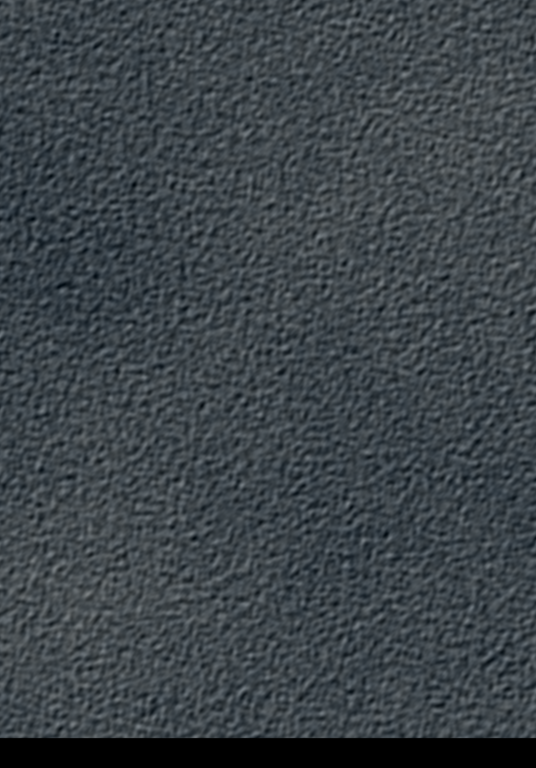
This texture is drawn by a WebGL 1 fragment shader. Its source:

```glsl
precision highp float;
// Dark slate-blue grained leather-like surface with soft mottling above a black strip.

uniform vec2 u_resolution;

#define BASE_COLOR vec3(0.245, 0.276, 0.297)
#define GRAIN_FREQ vec2(78.0, 118.0)
#define GRAIN_ANGLE 0.6
#define ANGLE_SPREAD 0.28
#define GRAIN_CONTRAST 0.104
#define SHADOW_OFFSET vec2(0.0042, -0.0052)
#define SHADOW_STRENGTH 0.5
#define MOTTLE 0.036
#define STRIP_HEIGHT 0.039

float hash(vec2 p) {
    vec3 q = fract(vec3(p.xyx) * 0.1031);
    q += dot(q, q.yzx + 33.33);
    return fract((q.x + q.y) * q.z);
}

mat2 rotation(float a) {
    return mat2(cos(a), -sin(a), sin(a), cos(a));
}

// Slope contribution of one lattice corner
float corner(vec2 cell, vec2 f, vec2 offset) {
    float a = 6.28318 * hash(cell + offset);
    return dot(vec2(cos(a), sin(a)), f - offset);
}

float gradientNoise(vec2 p) {
    vec2 i = floor(p);
    vec2 f = p - i;
    vec2 u = f * f * f * (f * (f * 6.0 - 15.0) + 10.0);
    float low = mix(corner(i, f, vec2(0.0)), corner(i, f, vec2(1.0, 0.0)), u.x);
    float high = mix(corner(i, f, vec2(0.0, 1.0)), corner(i, f, vec2(1.0)), u.x);
    return mix(low, high, u.y);
}

// Short slanted flecks: stretched layers with fanned directions and rising fineness
float flecks(vec2 p) {
    float sum = 0.0;
    for (int i = 0; i < 5; i++) {
        float k = float(i);
        float angle = GRAIN_ANGLE + ANGLE_SPREAD * (mod(k * 2.0, 5.0) - 2.0);
        vec2 q = rotation(angle) * p * GRAIN_FREQ.y;
        q.x *= GRAIN_FREQ.x / GRAIN_FREQ.y;
        sum += gradientNoise(q * (0.85 + 0.14 * k) + 300.0 + 37.3 * k);
    }
    return sum;
}

float softSpot(vec2 p, vec2 center, float radius) {
    vec2 d = (p - center) / radius;
    return exp(-dot(d, d));
}

// Broad light and dark patches
float mottling(vec2 p) {
    float m = softSpot(p, vec2(0.12, 0.23), 0.13);
    m += 0.7 * softSpot(p, vec2(0.57, 0.84), 0.22);
    m -= 0.9 * softSpot(p, vec2(0.04, 0.68), 0.17);
    m -= 0.5 * softSpot(p, vec2(0.54, 0.38), 0.17);
    vec2 q = rotation(0.6) * p * 5.0;
    m += 0.6 * gradientNoise(q + 20.0);
    m += 0.6 * gradientNoise(q * 3.1 + 90.0);
    return m;
}

void main() {
    vec2 p = gl_FragCoord.xy / u_resolution.y;

    // Lit flecks, each casting a shadow to its lower right
    float relief = flecks(p) - SHADOW_STRENGTH * flecks(p - SHADOW_OFFSET);

    // Dark patches lean blue, light ones lean neutral
    float patches = mottling(p);
    float tint = 0.010 * gradientNoise(p * 60.0 + 11.0) + 0.007 * patches;
    vec3 color = BASE_COLOR + GRAIN_CONTRAST * relief + MOTTLE * patches;
    color += tint * vec3(1.0, 0.1, -1.0);

    // Black strip along the bottom
    float edge = 0.8 / u_resolution.y;
    color *= smoothstep(STRIP_HEIGHT - edge, STRIP_HEIGHT + edge, p.y);

    gl_FragColor = vec4(clamp(color, 0.0, 1.0), 1.0);
}
```
